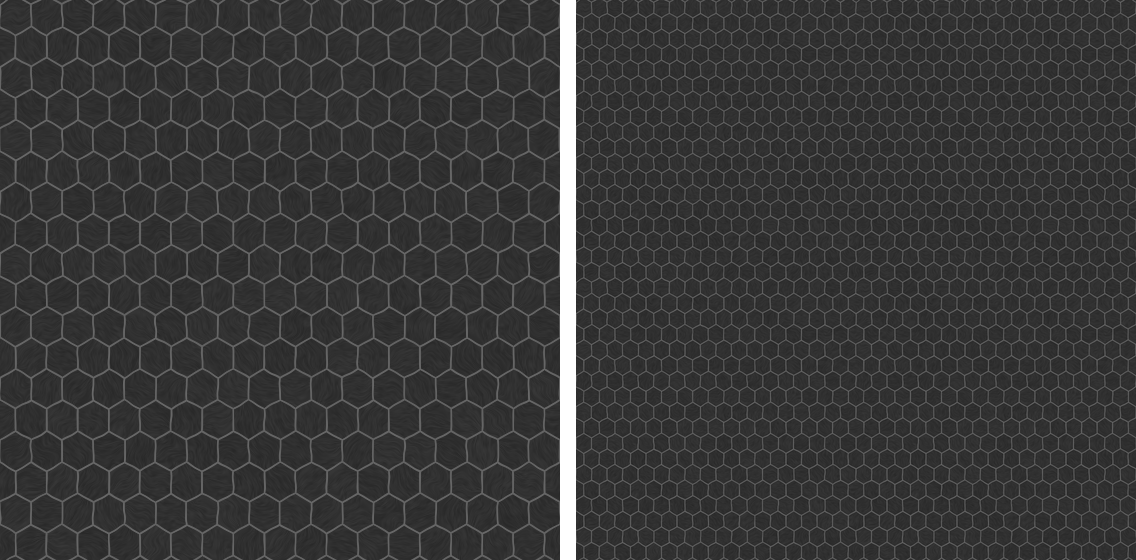
Left: one tile. Right: repeated 2 by 2.
Reproduce this pattern procedurally as a Shadertoy shader.

```glsl
// Dark brushed hexagon tiles separated by thin, slightly uneven grey joints.

const float REPEATS      = 18.0;   // tiles across and down, even so rows tile
const vec3  TILE_COLOR   = vec3(0.187);
const vec3  JOINT_COLOR  = vec3(0.395);
const float JOINT_WIDTH  = 0.058;  // lengths below are in tile pitches
const float WOBBLE       = 0.045;  // wander of the joints
const float WOBBLE_FREQ  = 3.0;    // whole number, keeps the noise wrapping
const float TONE_VARY    = 0.010;  // brightness spread between tiles
const float GRAIN_DEPTH  = 0.060;
const vec2  GRAIN_FREQ   = vec2(4.5, 19.0); // along and across the fibres
const float GRAIN_BEND   = 1.3;    // radians of curl inside a tile
const float JOINT_VARY   = 0.030;
const float LOCAL_PERIOD = 256.0;
const float PI           = 3.14159;
const vec2  SLANT        = vec2(0.5, 0.866025); // normal of the slanted sides
const float SLANT_REACH  = 0.5 * dot(SLANT, vec2(0.5, 1.0));

// Integer hash giving two values in 0..1
vec2 hash2(vec2 p) {
    uvec2 v = uvec2(ivec2(p)) * 1664525u + 1013904223u;
    v.x += v.y * 1664525u;
    v.y += v.x * 1664525u;
    v ^= v >> 16u;
    v.x += v.y * 1664525u;
    v.y += v.x * 1664525u;
    v ^= v >> 16u;
    return vec2(v & 65535u) / 65535.0;
}

// Value noise that wraps after a whole number of cells
vec2 noise2(vec2 p, float period) {
    vec2 i = floor(p), f = p - i;
    vec2 a = mod(i, period), b = mod(i + 1.0, period);
    f = f * f * (3.0 - 2.0 * f);
    return mix(mix(hash2(a), hash2(vec2(b.x, a.y)), f.x),
               mix(hash2(vec2(a.x, b.y)), hash2(b), f.x), f.y);
}

// Distance from inside a hexagon to its nearest side
float hexInset(vec2 p) {
    p = abs(p);
    return min(0.5 - p.x, SLANT_REACH - dot(p, SLANT));
}

// Finds the tile under p: returns the inset, its local position and wrapped id
float findTile(vec2 p, out vec2 local, out vec2 id) {
    float best = -10.0;
    for (int k = -1; k <= 1; k++) {
        float row = floor(p.y) + float(k);
        float shift = 0.5 * mod(row, 2.0);
        float column = floor(p.x - shift + 0.5);
        vec2 q = p - vec2(column + shift, row + 0.5);
        float inset = hexInset(q);
        if (inset > best) {
            best = inset;
            local = q;
            id = mod(vec2(column, row), REPEATS);
        }
    }
    return best;
}

// Curved fibres with a direction of their own in each tile
float fibres(vec2 p, vec2 seed) {
    vec2 origin = floor(seed * LOCAL_PERIOD);
    float bend = noise2(p * 2.0 + origin, LOCAL_PERIOD).x - 0.5;
    float angle = seed.x * PI + bend * GRAIN_BEND;
    float c = cos(angle), s = sin(angle);
    vec2 q = mat2(c, -s, s, c) * p * GRAIN_FREQ;
    float coarse = noise2(q + origin, LOCAL_PERIOD).x;
    float fine = noise2(q * 1.7 + origin.yx, LOCAL_PERIOD).y;
    return 0.6 * coarse + 0.4 * fine - 0.5;
}

void mainImage(out vec4 fragColor, in vec2 fragCoord) {
    vec2 p = fragCoord / iResolution.xy * REPEATS;
    float pixel = REPEATS / min(iResolution.x, iResolution.y);

    // Uneven joints
    vec2 wander = noise2(p * WOBBLE_FREQ, REPEATS * WOBBLE_FREQ) - 0.5;
    vec2 local, id;
    float inset = findTile(p + WOBBLE * wander, local, id);

    // Tile surface
    vec2 seed = hash2(id + 37.0);
    vec3 tile = TILE_COLOR + TONE_VARY * (seed.y - 0.5)
              + GRAIN_DEPTH * fibres(local, seed);

    // Joint over the tile
    vec3 jointColor = JOINT_COLOR + JOINT_VARY * wander.y;
    float halfWidth = 0.5 * JOINT_WIDTH;
    float joint = 1.0 - smoothstep(halfWidth - 0.6 * pixel,
                                   halfWidth + 0.6 * pixel, inset);
    fragColor = vec4(mix(tile, jointColor, joint), 1.0);
}
```
